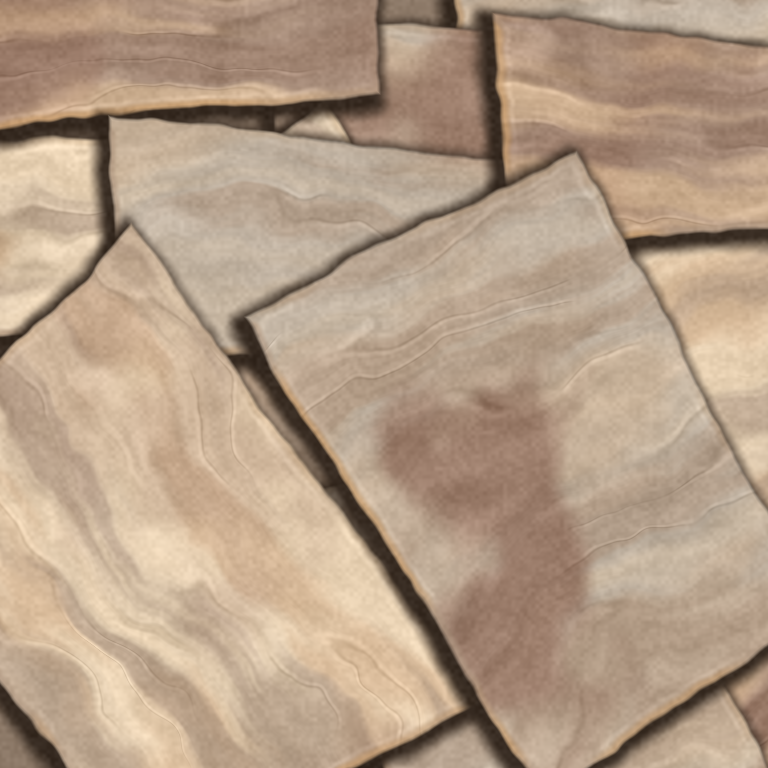
A WebGL 1 fragment shader for this texture:

```glsl
precision highp float;
// Overlapping sandstone flagstones, painted back to front. Each slab is a
// warped, tapered box with a worn rim, a contact shadow and layered bedding
// made of stretched value noise; slabs follow a low-discrepancy sequence.
uniform vec2 u_resolution;

#define SLABS 14
#define TOP_CENTER vec2(0.71, 0.39)
#define SEQUENCE_STEP vec2(0.75488, 0.56984)
#define BIG_HALF vec2(0.235, 0.34)
#define LONG_HALF vec2(0.32, 0.12)
#define EDGE_WARP 0.035
#define RIM_WIDTH 0.014
#define SHADOW_WIDTH 0.025
#define SHADOW_SHIFT vec2(-0.007, -0.009)
#define BAND_FREQUENCY 17.0
#define GRAIN 0.055

const vec3 GREY = vec3(0.735, 0.68, 0.615);
const vec3 CREAM = vec3(0.91, 0.82, 0.70);
const vec3 PEACH = vec3(0.81, 0.675, 0.54);
const vec3 TAN = vec3(0.69, 0.595, 0.51);
const vec3 ROSE = vec3(0.59, 0.465, 0.395);
const vec3 OCHRE = vec3(0.80, 0.62, 0.42);
const vec3 SHADE = vec3(0.19, 0.145, 0.11);

float hash(vec2 p) {
  return fract(sin(dot(p, vec2(127.1, 311.7))) * 43758.5453);
}

float noise(vec2 p) {
  vec2 i = floor(p), f = fract(p);
  f = f * f * (3.0 - 2.0 * f);
  return mix(mix(hash(i), hash(i + vec2(1.0, 0.0)), f.x),
             mix(hash(i + vec2(0.0, 1.0)), hash(i + 1.0), f.x), f.y);
}

float fbm(vec2 p) {
  float sum = 0.0, weight = 0.533;
  for (int k = 0; k < 4; k++) {
    sum += weight * noise(p);
    p = mat2(1.6, 1.2, -1.2, 1.6) * p + 7.3;
    weight *= 0.5;
  }
  return sum;
}

// Distance to a box with tapering sides
float slabDistance(vec2 q, vec2 halfSize, vec2 taper) {
  vec2 d = abs(q) - halfSize * (1.0 + taper * q.yx);
  return length(max(d, 0.0)) + min(max(d.x, d.y), 0.0);
}

// Bedded stone: along.x runs with the layers, along.y across them
vec3 stone(vec2 uv, vec2 along, float tone, float seed) {
  vec2 offset = vec2(seed * 5.3, seed * 2.7);
  float bend = fbm(uv * 4.0 + offset) - 0.5;
  vec2 bed = along + vec2(0.0, bend * 0.16);
  float bands = fbm(bed * vec2(2.5, BAND_FREQUENCY) + offset);
  float patches = fbm(uv * 3.2 + offset.yx + 11.0);
  float creamy = smoothstep(0.45, 0.80, tone);
  float reddish = 1.0 - smoothstep(0.06, 0.14, abs(tone - 0.4));

  vec3 color = mix(GREY, CREAM, clamp(creamy * 0.85 + (bands - 0.5) * 1.5, 0.0, 1.0));
  float stain = smoothstep(0.50, 0.66, fbm(bed * vec2(3.0, 9.0) + 31.0 + offset));
  color = mix(color, PEACH, (0.3 + 0.3 * creamy) * stain);
  color = mix(color, TAN, 0.6 * (1.0 - smoothstep(0.34, 0.50, bands)));
  color = mix(color, ROSE, (0.9 - 0.6 * creamy) * smoothstep(0.55, 0.68, patches));
  color = mix(color, mix(ROSE, PEACH, smoothstep(0.4, 0.75, bands)), 0.75 * reddish);

  // Flaked layer edges: pale crests beside thin dark steps
  float layer = noise(bed * vec2(4.0, 24.0) + offset + 0.8 * bend);
  float broken = smoothstep(0.42, 0.65, noise(uv * 13.0 + offset));
  float crest = 1.0 - smoothstep(0.0, 0.09, abs(layer - 0.54));
  float crease = 1.0 - smoothstep(0.0, 0.06, abs(layer - 0.46));
  color += broken * (0.05 * crest - 0.05 * crease);

  // Fine laminae and mottling
  color += 0.13 * (fbm(bed * vec2(9.0, 48.0) + offset) - 0.5);
  return color + 0.08 * (fbm(uv * 28.0 + offset) - 0.5);
}

void main() {
  vec2 uv = gl_FragCoord.xy / u_resolution;
  float soft = 1.5 / min(u_resolution.x, u_resolution.y);
  vec2 warp = vec2(fbm(uv * 4.0), fbm(uv * 4.0 + 40.0)) - 0.5;
  vec2 chips = vec2(noise(uv * 45.0), noise(uv * 45.0 + 9.0)) - 0.5;
  vec2 edgePoint = uv + EDGE_WARP * warp + 0.005 * chips;
  vec3 color = TAN * 0.8;

  for (int i = 0; i < SLABS; i++) {
    float id = float(i);
    vec2 center = fract(TOP_CENTER - (float(SLABS - 1) - id) * SEQUENCE_STEP);
    vec2 vary = vec2(hash(vec2(id, 3.0)), hash(vec2(id, 8.0))) - 0.5;
    float upper = smoothstep(0.45, 0.70, center.y);
    vec2 halfSize = mix(BIG_HALF, LONG_HALF, upper) * (1.0 + 0.14 * vary);
    float angle = mix(0.56, 0.07, upper) + 0.22 * vary.x;
    float c = cos(angle), s = sin(angle);
    mat2 turn = mat2(c, -s, s, c);
    vec2 q = turn * (edgePoint - center);
    vec2 taper = vary.yx * vec2(0.7, 1.3);
    float d = slabDistance(q, halfSize, taper);
    float shadowDistance = slabDistance(q - turn * SHADOW_SHIFT, halfSize, taper);

    // Shadow on whatever lies beneath, then the slab itself
    float shadow = 1.0 - smoothstep(0.0, SHADOW_WIDTH, shadowDistance);
    color = mix(color, SHADE, 0.95 * shadow);
    if (d < soft) {
      bool upright = center.x < 0.5 && upper < 0.5;
      vec3 face = stone(uv, upright ? q.yx : q, fract(id * 0.618034), id);
      float rim = smoothstep(-RIM_WIDTH, -0.3 * RIM_WIDTH, d);
      float worn = smoothstep(0.3, 0.7, noise(uv * 11.0 + id));
      float facing = smoothstep(-0.003, 0.007, d - shadowDistance);
      face = mix(face, mix(TAN, OCHRE, worn), (0.15 + 0.5 * facing) * rim);
      face += 0.05 * worn * (1.0 - smoothstep(0.0, 0.006, abs(d + RIM_WIDTH)));
      face *= 1.0 - 0.28 * smoothstep(-0.005, 0.0, d);
      color = mix(color, face, 1.0 - smoothstep(-soft, soft, d));
    }
  }

  color += GRAIN * (noise(uv * 190.0) - 0.5);
  gl_FragColor = vec4(clamp(color, 0.0, 1.0), 1.0);
}
```
